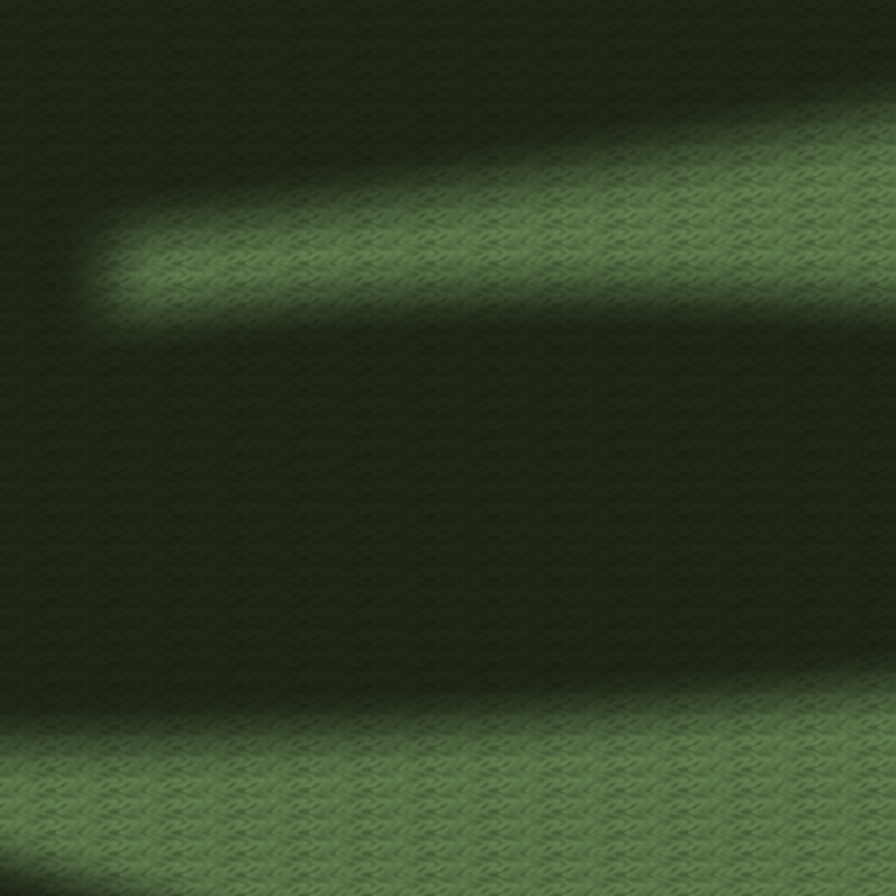
Write a three.js fragment shader that draws this background.

```glsl
varying vec2 vUv;

float hash(vec2 p) {
  vec3 q = fract(vec3(p.xyx) * 0.1031);
  q += dot(q, q.yzx + 33.33);
  return fract((q.x + q.y) * q.z);
}

// Value noise that repeats every 12 by 4 cells
float tileNoise(vec2 p) {
  vec2 tile = vec2(12.0, 4.0);
  vec2 cell = floor(p);
  vec2 f = smoothstep(0.0, 1.0, fract(p));
  vec2 lo = mod(cell, tile);
  vec2 hi = mod(cell + 1.0, tile);
  return mix(mix(hash(lo), hash(vec2(hi.x, lo.y)), f.x),
             mix(hash(vec2(lo.x, hi.y)), hash(hi), f.x), f.y);
}

// Small slanted threads, bent back and forth in each row
float weave(vec2 uv) {
  vec2 p = uv * 170.0;
  p.x += abs(mod(p.y, 4.0) - 2.0);
  return tileNoise(p);
}

// Soft step centred on zero
float softEdge(float d, float width) {
  return smoothstep(-width, width, d);
}

// Beam that widens to the right from a blurred tip
float upperBeam(vec2 p) {
  float top = 0.725 + 0.10 * p.x + 0.045 * p.x * p.x;
  float bottom = 0.677 - 0.11 * (p.x - 0.65) * (p.x - 0.65);
  float spread = mix(0.052, 0.064, p.x);
  return softEdge(top - p.y, spread)
       * softEdge(p.y - bottom, 0.050)
       * softEdge(p.x - 0.125, 0.065);
}

// Broad glow along the base with a shaded left corner
float lowerGlow(vec2 p) {
  float top = 0.167 + 0.02 * p.x + 0.045 * p.x * p.x;
  float corner = 0.042 - 0.28 * p.x;
  return softEdge(top - p.y, 0.052) * softEdge(p.y - corner, 0.045);
}

void main() {
  float light = max(upperBeam(vUv), lowerGlow(vUv));
  float thread = weave(vUv);

  // Thread shades in shadow and in light
  vec3 shadow = mix(vec3(0.098, 0.126, 0.070), vec3(0.124, 0.158, 0.094), thread);
  vec3 lit = mix(vec3(0.265, 0.350, 0.210), vec3(0.385, 0.500, 0.310), thread);

  gl_FragColor = vec4(mix(shadow, lit, light), 1.0);
}
```
